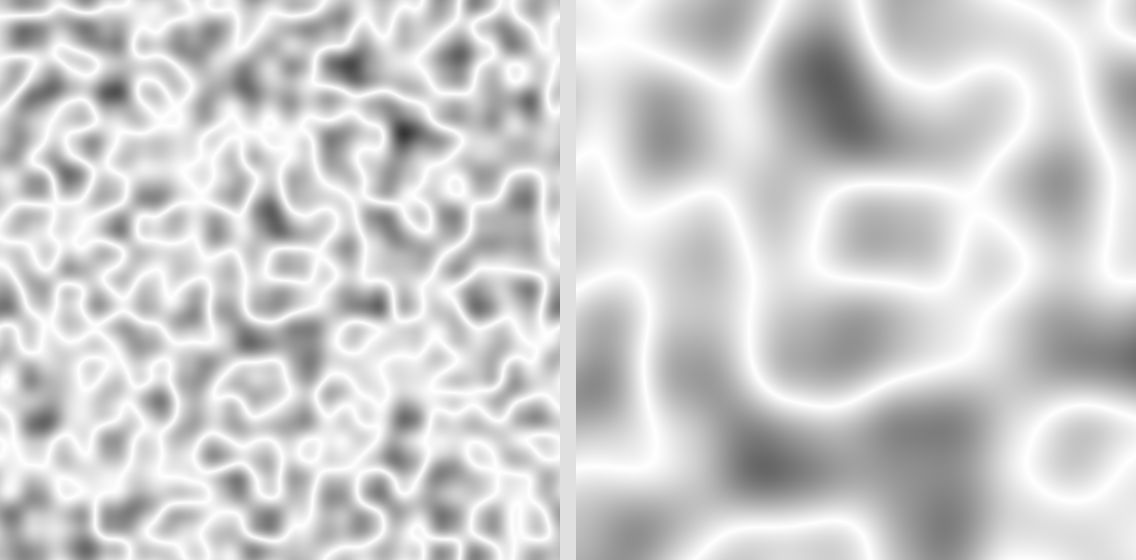
Left: the whole. Right: its middle third, enlarged.
Reproduce this texture procedurally as a WebGL 2 fragment shader.

```glsl
#version 300 es
precision highp float;
precision highp int;
// Soft grey clouds split by bright, winding crease lines, tiling on all sides.

uniform vec2 u_resolution;
out vec4 fragColor;

const float CELLS = 15.0;     // lattice cells across one tile
const float CONTRAST = 0.77;  // darkening per unit of noise
const uint SEED = 37u;

// Four random values in 0..1 from integer mixing
vec4 hash4(uvec2 cell, uint seed) {
    uvec4 v = uvec4(cell, seed, cell.x + cell.y * 57u) * 1664525u + 1013904223u;
    v += v.yzxy * v.wxyz;
    v ^= v >> 16u;
    v += v.yzxy * v.wxyz;
    return vec4(v >> 8u) / 16777216.0;
}

// Random sloped plane around one lattice knot; the lattice wraps at period
float knotPlane(vec2 knot, vec2 offset, float period, uint seed) {
    vec4 random = hash4(uvec2(mod(knot, period)), seed);
    vec2 slope = random.xy * 2.0 - 1.0;
    float height = 0.7 * (random.z + random.w - 1.0);
    return height + dot(slope, offset);
}

vec2 quinticFade(vec2 t) {
    return t * t * t * (t * (t * 6.0 - 15.0) + 10.0);
}

// Smooth signed noise that repeats every period cells
float planeNoise(vec2 p, float period, uint seed) {
    vec2 cell = floor(p);
    vec2 local = p - cell;
    vec2 fade = quinticFade(local);
    float sum = 0.0;
    for (int y = 0; y < 2; y++) {
        for (int x = 0; x < 2; x++) {
            vec2 corner = vec2(x, y);
            vec2 weight = mix(1.0 - fade, fade, corner);
            sum += weight.x * weight.y
                 * knotPlane(cell + corner, local - corner, period, seed);
        }
    }
    return sum;
}

// Absolute value with its crease rounded over the given width
float softAbs(float value, float width) {
    return sqrt(value * value + width * width);
}

void main() {
    vec2 uv = gl_FragCoord.xy / u_resolution;
    float noise = CONTRAST * planeNoise(uv * CELLS, CELLS, SEED);

    // Bright creases run along the zero crossings
    float grey = 1.0 - softAbs(noise, 0.5 * fwidth(noise));
    fragColor = vec4(vec3(clamp(grey, 0.0, 1.0)), 1.0);
}
```
